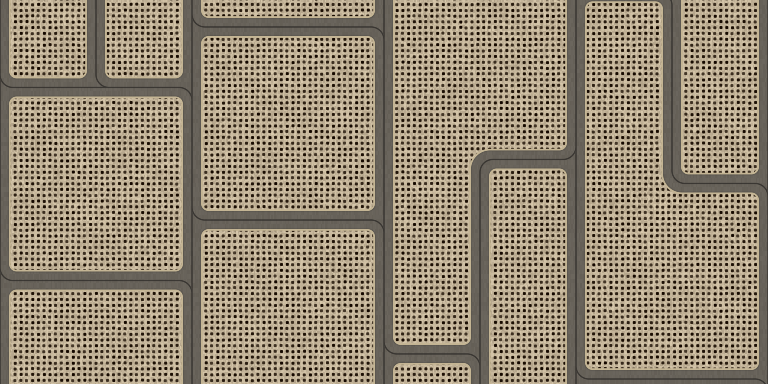
A WebGL 2 fragment shader for this pattern:

```glsl
#version 300 es
precision highp float;

uniform vec2 u_resolution;
out vec4 fragColor;

const float BORDER = 0.094;   // half width of the frame between panels
const float CORNER = 0.08;    // rounding of the woven panels
const float BEND = 0.135;     // radius where seams turn
const float WEAVE = 16.6;     // holes per module

float hash(vec2 p) {
    vec3 q = fract(p.xyx * vec3(0.1031, 0.1030, 0.0973));
    q += dot(q, q.yzx + 33.33);
    return fract((q.x + q.y) * q.z);
}

float roundBox(vec2 p, vec2 lo, vec2 hi, float radius) {
    vec2 q = abs(p - 0.5 * (lo + hi)) - 0.5 * (hi - lo) + radius;
    return length(max(q, 0.0)) + min(max(q.x, q.y), 0.0) - radius;
}

float roundMax(float a, float b, float radius) {
    vec2 q = vec2(a, b) + radius;
    return length(max(q, 0.0)) + min(max(q.x, q.y), 0.0) - radius;
}

float panel(vec2 p, vec2 lo, vec2 hi) {
    return roundBox(p, lo + BORDER, hi - BORDER, CORNER);
}

float notchedPanel(vec2 p, vec2 lo, vec2 hi, vec2 notchLo, vec2 notchHi) {
    float notch = roundBox(p, notchLo - BORDER, notchHi + BORDER, 0.2);
    return roundMax(panel(p, lo, hi), -notch, CORNER);
}

float segment(vec2 p, vec2 a, vec2 b) {
    vec2 d = b - a;
    return length(p - a - d * clamp(dot(p - a, d) / dot(d, d), 0.0, 1.0));
}

float quarterArc(vec2 q, vec2 side) {
    vec2 s = q * side;
    return min(s.x, s.y) > 0.0 ? abs(length(q) - BEND) : 9.0;
}

// Horizontal seam bending vertically, in opposite directions, at its ends
float bentSeam(vec2 p, float x0, float x1, float y, float turn) {
    float line = segment(p, vec2(x0 + BEND, y), vec2(x1 - BEND, y));
    float left = quarterArc(p - vec2(x0 + BEND, y + BEND * turn), vec2(-1.0, -turn));
    float right = quarterArc(p - vec2(x1 - BEND, y - BEND * turn), vec2(1.0, turn));
    return min(line, min(left, right));
}

float panels(vec2 p) {
    float d = panel(p, vec2(0.0, 3.089), vec2(1.0, 5.0));
    d = min(d, panel(p, vec2(1.0, 3.089), vec2(2.0, 5.0)));
    for (int i = 0; i < 3; i++) {
        float y = 2.011 * float(i);
        if (i < 2) d = min(d, panel(p, vec2(0.0, y - 0.933), vec2(2.0, y + 1.078)));
        d = min(d, panel(p, vec2(2.0, y - 0.303), vec2(4.0, y + 1.708)));
    }
    d = min(d, notchedPanel(p, vec2(4.0, 0.313), vec2(6.0, 5.0), vec2(5.0, -1.0), vec2(7.0, 2.339)));
    d = min(d, panel(p, vec2(5.0, -1.0), vec2(6.0, 2.339)));
    d = min(d, panel(p, vec2(4.0, -1.0), vec2(5.0, 0.313)));
    d = min(d, notchedPanel(p, vec2(6.0, 0.052), vec2(8.0, 4.08), vec2(7.0, 2.089), vec2(9.0, 6.0)));
    return min(d, panel(p, vec2(7.0, 2.089), vec2(8.0, 6.0)));
}

float seams(vec2 p) {
    float d = abs(p.x - 2.0 * round(p.x * 0.5));
    for (int i = 0; i < 2; i++) {
        float y = 2.011 * float(i);
        d = min(d, bentSeam(p, 0.0, 2.0, y + 1.078, 1.0));
        d = min(d, bentSeam(p, 2.0, 4.0, y + 1.708, 1.0));
    }
    d = min(d, bentSeam(p, 1.0, 2.0, 3.089, 1.0));
    d = min(d, bentSeam(p, 4.0, 5.0, 0.313, 1.0));
    d = min(d, bentSeam(p, 5.0, 6.0, 2.339, -1.0));
    d = min(d, bentSeam(p, 7.0, 8.0, 2.089, 1.0));
    d = min(d, bentSeam(p, 6.0, 8.0, 0.052, 1.0));
    d = min(d, bentSeam(p, 6.0, 7.0, 4.08, 1.0));
    d = min(d, segment(p, vec2(1.0, 3.089 + BEND), vec2(1.0, 5.0)));
    d = min(d, segment(p, vec2(5.0, -1.0), vec2(5.0, 2.339 - BEND)));
    return min(d, segment(p, vec2(7.0, 2.089 + BEND), vec2(7.0, 4.08 - BEND)));
}

vec3 cane(vec2 p, float pixel) {
    vec2 g = p * WEAVE - 0.125;
    vec2 cell = floor(g);
    vec2 jitter = vec2(hash(cell), hash(cell + 71.0)) - 0.5;
    float hole = roundBox(fract(g) - 0.12 * jitter, vec2(0.24), vec2(0.76), 0.18);
    float soft = 0.6 * pixel * WEAVE;
    float open = 1.0 - smoothstep(-soft, soft, hole);
    // Strand fibres and broad tonal drift
    float fibre = hash(floor(g * vec2(4.0, 2.0))) - 0.5;
    float drift = sin(p.x * 5.1 + sin(p.y * 3.7)) * sin(p.y * 9.3 + p.x);
    vec3 straw = mix(vec3(0.68, 0.62, 0.52), vec3(0.82, 0.76, 0.65), 0.65 + 0.9 * fibre + 0.08 * drift);
    return mix(straw, vec3(0.12, 0.07, 0.025), open * (0.92 + 0.3 * jitter.x));
}

void main() {
    vec2 p = gl_FragCoord.xy * 4.0 / u_resolution.y;
    float pixel = 4.0 / u_resolution.y;
    float d = panels(p);

    // Brushed frame with a fine dark seam
    float grain = hash(floor(p * vec2(64.0, 21.0))) - 0.5;
    vec3 color = vec3(0.405, 0.385, 0.352) + 0.03 * grain;
    color *= 0.88 + 0.12 * smoothstep(0.0, 0.02, d);
    float seam = 1.0 - smoothstep(0.002, 0.002 + pixel, seams(p));
    color = mix(color, vec3(0.17, 0.16, 0.15), 0.75 * seam);

    // Woven inset with a pale rim
    float rim = smoothstep(-0.018 - 0.5 * pixel, -0.018 + 0.5 * pixel, d);
    vec3 inset = mix(cane(p, pixel), vec3(0.77, 0.71, 0.58), rim);
    color = mix(inset, color, smoothstep(-0.5 * pixel, 0.5 * pixel, d));
    fragColor = vec4(color, 1.0);
}
```
